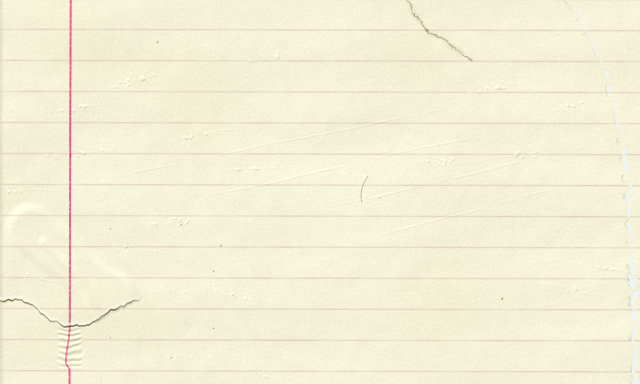
This texture is drawn by a Shadertoy shader. Its source:

```glsl
// Worn cream notebook paper: twelve faint rules, a pink margin, creases, scuffs and torn edges.

vec2 hash2(vec2 p) {
    return fract(sin(vec2(dot(p, vec2(127.1, 311.7)), dot(p, vec2(269.5, 183.3)))) * 43758.5);
}

float gradientNoise(vec2 p) {
    vec2 i = floor(p), f = fract(p), u = f * f * (3.0 - 2.0 * f), e = vec2(1, 0);
    float a = dot(hash2(i) * 2.0 - 1.0, f);
    float b = dot(hash2(i + e.xy) * 2.0 - 1.0, f - e.xy);
    float c = dot(hash2(i + e.yx) * 2.0 - 1.0, f - e.yx);
    float d = dot(hash2(i + e.xx) * 2.0 - 1.0, f - e.xx);
    return mix(mix(a, b, u.x), mix(c, d, u.x), u.y);
}

float segment(vec2 p, vec2 a, vec2 b) {
    vec2 ab = b - a;
    return length(p - a - ab * clamp(dot(p - a, ab) / dot(ab, ab), 0.0, 1.0));
}

// Soft stroke: 1 inside the given half width, 0 outside
float stroke(float d, float halfWidth) {
    float aa = 0.8 / iResolution.y;
    return 1.0 - smoothstep(halfWidth - aa, halfWidth + aa, abs(d));
}

// Height of the lower left tear: smooth on the left, straight rise on the right
float tearHeight(float x) {
    float h = 0.147 + 0.07 * smoothstep(0.0, 0.13, 0.175 - x) + 0.53 * max(x - 0.215, 0.0);
    return h + 0.012 * gradientNoise(vec2(x * 30.0, 3.5)) + 0.008 * gradientNoise(vec2(x * 90.0, 8.5));
}

// Crumpled strip under the dip of the tear
float strapMask(vec2 p) {
    vec2 q = abs(p - vec2(0.182 + 0.012 * gradientNoise(p * 40.0), 0.095)) / vec2(0.031, 0.054);
    return 1.0 - smoothstep(0.7, 1.1, max(q.x, q.y));
}

float paperHeight(vec2 p) {
    float h = 0.3 * gradientNoise(p * vec2(4, 7)) + 0.07 * gradientNoise(p * 19.0) + 0.016 * gradientNoise(p * 110.0);

    // Long fanned creases
    for (float i = 0.0; i < 4.0; i++) {
        vec2 a = vec2(0.35 + 0.2 * i, 0.55 - 0.057 * i), b = vec2(1.15 + 0.1 * i, 0.717 - 0.07 * i);
        float d = segment(p + 0.012 * gradientNoise(p * 5.0 + i), a, b);
        h += 0.03 * (1.0 - smoothstep(0.0, 0.003, d)) * smoothstep(-0.45, 0.15, gradientNoise(p * 7.0 + i));
    }

    // Short creases and rough scuffs
    for (float i = 0.0; i < 24.0; i++) {
        vec2 r = hash2(vec2(i, 7.3)), q = p - r * vec2(1.6, 0.85);
        q.y -= q.x * (r.y - 0.6) * 0.7;
        float scuff = 1.0 - smoothstep(0.3, 1.0, length(q / vec2(0.025 + 0.06 * r.y, 0.014)));
        h += 0.08 * scuff * smoothstep(0.08, 0.3, gradientNoise(p * 85.0 + i));
        float crease = segment(q + 0.012 * gradientNoise(p * 8.0), vec2(-0.14 * r.x, 0), vec2(0.12, 0));
        h += 0.016 * (1.0 - smoothstep(0.0, 0.003, crease)) * smoothstep(-0.3, 0.2, gradientNoise(p * 14.0 + i));
    }

    // Raised flap above the tear, wrinkles below it
    vec2 w = p + 0.02 * gradientNoise(p * 9.0);
    float flap = 1.0 - smoothstep(0.045, 0.075, segment(w, vec2(0.08, 0.4), vec2(0.29, 0.22)));
    float ridge = 1.0 - smoothstep(0.0, 0.022, segment(w, vec2(0.12, 0.37), vec2(0.27, 0.18)));
    h += (0.27 * flap + 0.17 * ridge) * smoothstep(-0.01, 0.01, p.y - tearHeight(p.x));
    return h + 0.09 * strapMask(p) * sin(p.y * 380.0 + 9.0 * gradientNoise(p * 25.0));
}

void mainImage(out vec4 fragColor, in vec2 fragCoord) {
    vec2 p = fragCoord / iResolution.y;
    float grain = gradientNoise(p * 150.0), rough = gradientNoise(p * 40.0);

    // Paper with pulp mottling, darker at the left border
    vec3 color = vec3(0.963, 0.949, 0.848) + 0.026 * gradientNoise(p * 3.0) * vec3(0.6, 0.7, 1.4);
    color += 0.024 * grain + 0.012 * rough;
    color -= 0.07 * (1.0 - smoothstep(0.0, 0.012, p.x));

    // Pale brown rules, slightly tilted, unevenly inked
    float row = (p.y - 0.0348 + 0.002 * p.x) / 0.0808;
    float ruleDistance = (fract(row + 0.5) - 0.5) * 0.0808;
    float rule = exp(-pow(ruleDistance / 0.0022, 2.0));
    color = mix(color, vec3(0.865, 0.795, 0.72), rule * (0.6 + 0.5 * gradientNoise(p * vec2(14, 40)) + 0.3 * grain));

    // Pink margin, pulled aside by the crumple
    float strap = strapMask(p);
    float marginX = 0.181 + 0.003 * p.y - 0.01 * strap * smoothstep(0.15, 0.05, p.y);
    float ink = 0.88 + 0.9 * min(gradientNoise(p * 130.0), 0.0) - 0.25 * strap;
    color = mix(color, vec3(0.93, 0.25, 0.5), ink * exp(-pow((p.x - marginX) / 0.0028, 4.0)));

    // Relief lit from the upper left
    vec2 toLight = vec2(-0.0012, 0.0018);
    color += clamp(1.1 * (paperHeight(p - toLight) - paperHeight(p + toLight)), -0.18, 0.07);

    // Lower left tear with a pale lip
    float tear = p.y - tearHeight(p.x), reach = 1.0 - smoothstep(0.34, 0.38, p.x);
    color = mix(color, vec3(0.99, 0.98, 0.92), 0.7 * reach * stroke(tear - 0.006, 0.004));
    float tearInk = 0.6 + 0.9 * gradientNoise(p * 24.0);
    color = mix(color, vec3(0.38, 0.35, 0.25), reach * clamp(tearInk, 0.15, 0.9) * stroke(tear, 0.002));

    // Upper tear with a soft shadow
    vec2 w = p + 0.018 * vec2(gradientNoise(p * 32.0), gradientNoise(p * 32.0 + 9.0)) + 0.006 * grain;
    float rip = min(segment(w, vec2(1.05, 1.01), vec2(1.11, 0.924)), segment(w, vec2(1.11, 0.924), vec2(1.233, 0.843)));
    color -= 0.06 * (1.0 - smoothstep(0.0, 0.012, rip));
    color = mix(color, vec3(0.6, 0.57, 0.43), clamp(0.6 + rough, 0.2, 0.9) * stroke(rip, 0.002));

    // Ragged white fibres along the right edge, sparser toward the top
    float edge = p.x - 1.657 + 0.178 * exp(-4.2 * (1.0 - p.y)) + 0.022 * rough + 0.012 * grain;
    float fibres = smoothstep(-0.15, 0.15, gradientNoise(p * 55.0) + 0.25 - 0.4 * p.y);
    color -= 0.1 * stroke(edge + 0.006, 0.0025) * smoothstep(-0.1, 0.3, rough + 0.4 * grain);
    color = mix(color, vec3(0.93, 0.965, 0.97), fibres * stroke(edge, 0.0045));

    // Flecks and one curved hair
    for (float i = 0.0; i < 9.0; i++) {
        vec2 r = hash2(vec2(i, 41.7));
        float fleck = segment(p, r * vec2(1.6, 1), r * vec2(1.6, 1) + 0.012 * r.y * vec2(0.2, r.x));
        color = mix(color, vec3(0.45, 0.4, 0.28), 0.55 * stroke(fleck, 0.0012 + 0.001 * r.x));
    }
    float hair = p.x - 0.94 - 7.0 * pow(p.y - 0.49, 2.0);
    color = mix(color, vec3(0.5, 0.47, 0.34), 0.6 * stroke(hair, 0.0009) * stroke(p.y - 0.508, 0.034));

    fragColor = vec4(clamp(color, 0.0, 1.0), 1.0);
}
```
